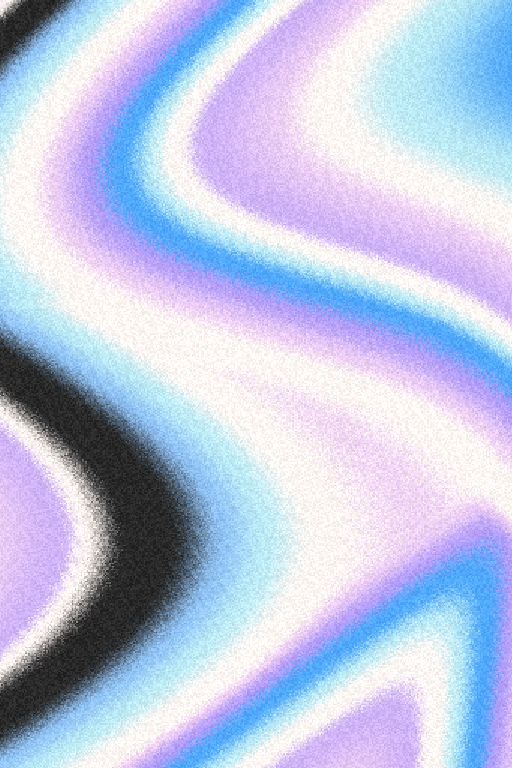
A Shadertoy shader for this background:

```glsl
// Grainy iridescent folds: flowing bands of cream, lavender, blue and black.
// Two families of hyperbolic bends give one scalar "depth", which a chain of
// colour blends turns into bands; sine-hash noise adds the powdery grain.

// Canvas height in working units; y runs downwards from the top edge
const float CANVAS_HEIGHT = 7.68;
const float GRAIN_CELLS = 512.0;    // grain cells along the height
const float GRAIN_SPREAD = 0.10;    // how far grain scatters the bands
const float GRAIN_LIGHT = 0.055;    // how far grain changes brightness

// Upper bends: turning point along, turning point across, radius, straightening
const vec4 BEND_CREAM = vec4(2.15, -0.28, 2.5, 4.90);
const vec4 BEND_BLUE  = vec4(2.05, 0.75, 1.8, 4.23);
const vec4 BEND_EDGE  = vec4(2.00, 1.54, 1.4, 3.72);
const vec4 BEND_GLOW  = vec4(1.90, 2.80, 1.2, 3.20);

// Lower left bulge and lower right arch
const vec2 BULGE_TIP = vec2(3.25, 5.40);
const float BULGE_RADIUS = 1.7;
const float ARCH_CENTRE = 6.99;
const float ARCH_CORE = 2.58;
const float ARCH_WIDTH = 1.45;

const vec3 CREAM    = vec3(1.00, 0.97, 0.955);
const vec3 PINK     = vec3(0.93, 0.81, 0.96);
const vec3 LAVENDER = vec3(0.81, 0.70, 0.97);
const vec3 VIOLET   = vec3(0.71, 0.62, 0.98);
const vec3 BLUE     = vec3(0.31, 0.66, 0.99);
const vec3 SKY      = vec3(0.57, 0.77, 0.97);
const vec3 CYAN     = vec3(0.74, 0.92, 0.96);
const vec3 BLACK    = vec3(0.16, 0.16, 0.16);

float hash(vec2 cell) {
    return fract(sin(dot(cell, vec2(12.9898, 78.233))) * 43758.5453);
}

float smoothMax(float a, float b, float k) {
    float h = max(k - abs(a - b), 0.0) / k;
    return max(a, b) + 0.25 * h * h * k;
}

float hyperbola(float d, float radius) {
    return sqrt(d * d + radius * radius) - radius;
}

// Bend that turns once, then straightens out
float bend(float along, vec4 shape) {
    float relax = 0.3 * log(1.0 + exp((along - shape.w) / 0.3));
    return shape.y + 3.0 * hyperbola(along - shape.x, shape.z) - 2.0 * relax;
}

float ramp(float a, float b, float x) {
    return clamp((x - a) / (b - a), 0.0, 1.0);
}

// Depth of the upper folds: 0 cream, 1 blue, 2 sharp edge, 3 glow
float upperDepth(vec2 p) {
    float along = dot(p, vec2(0.24, 0.97));
    float across = dot(p, vec2(0.97, -0.24));
    float cream = bend(along, BEND_CREAM);
    float blue = bend(along, BEND_BLUE);
    float edge = bend(along, BEND_EDGE);
    float glow = bend(along, BEND_GLOW);
    return 1.2 * min(across - cream, 0.0) + ramp(cream, blue, across)
         + ramp(blue, edge, across) + ramp(edge, glow, across)
         + max(across - glow, 0.0);
}

// Depth of the lower folds, held beneath the upper cream ridge
float lowerDepth(vec2 p, float upper) {
    float rise = max(p.y - BULGE_TIP.y, -2.35);
    float bulge = p.x - BULGE_TIP.x + 2.0 * hyperbola(rise, BULGE_RADIUS)
                - 3.0 * max(2.2 - p.y, 0.0);
    float beneath = -1.1 * upper - 0.2;
    float inside = -smoothMax(-bulge, -beneath, 0.4);
    float lobe = inside < 0.0 ? inside : 0.42 * (1.0 - exp(-inside / 0.8));

    float archAcross = dot(p, vec2(0.866, 0.5)) - ARCH_CENTRE;
    float archAlong = dot(p, vec2(-0.5, 0.866)) - 2.4 * hyperbola(archAcross, 0.3);
    float arch = 1.0 + (archAlong - ARCH_CORE) / ARCH_WIDTH;
    return mix(lobe, smoothMax(lobe, arch, 0.15), smoothstep(-0.1, 0.45, inside));
}

// Bands in order of depth
vec3 bandColour(float t) {
    vec3 c = mix(PINK, LAVENDER, smoothstep(-3.4, -2.66, t));
    c = mix(c, CREAM, smoothstep(-2.64, -2.42, t));
    c = mix(c, BLACK, smoothstep(-2.40, -2.00, t));
    c = mix(c, SKY, smoothstep(-1.55, -1.00, t));
    c = mix(c, CYAN, smoothstep(-1.05, -0.58, t));
    c = mix(c, CREAM, smoothstep(-0.60, -0.12, t));
    c = mix(c, PINK, smoothstep(0.08, 0.34, t));
    c = mix(c, VIOLET, smoothstep(0.30, 0.70, t));
    c = mix(c, BLUE, smoothstep(0.66, 0.98, t));
    c = mix(c, CYAN, smoothstep(1.04, 1.42, t));
    c = mix(c, CREAM, smoothstep(1.38, 1.66, t));
    c = mix(c, LAVENDER, smoothstep(1.80, 2.06, t));
    c = mix(c, PINK, smoothstep(2.10, 2.75, t));
    c = mix(c, CREAM, smoothstep(2.65, 3.00, t));
    c = mix(c, CYAN, smoothstep(3.20, 3.85, t));
    return mix(c, BLUE, smoothstep(3.85, 5.20, t));
}

void mainImage(out vec4 fragColor, in vec2 fragCoord) {
    vec2 uv = fragCoord / iResolution.y;
    vec2 p = vec2(uv.x, 1.0 - uv.y) * CANVAS_HEIGHT;

    // Triangular noise in -1..1
    vec2 cell = floor(uv * GRAIN_CELLS);
    float grain = hash(cell) + hash(cell + 37.0) - 1.0;

    float upper = upperDepth(p);
    float depth = smoothMax(upper, lowerDepth(p, upper), 0.12);
    vec3 colour = bandColour(depth + GRAIN_SPREAD * grain);
    colour += GRAIN_LIGHT * (hash(cell + 91.0) * 2.0 - 1.0);
    fragColor = vec4(clamp(colour, 0.0, 1.0), 1.0);
}
```
